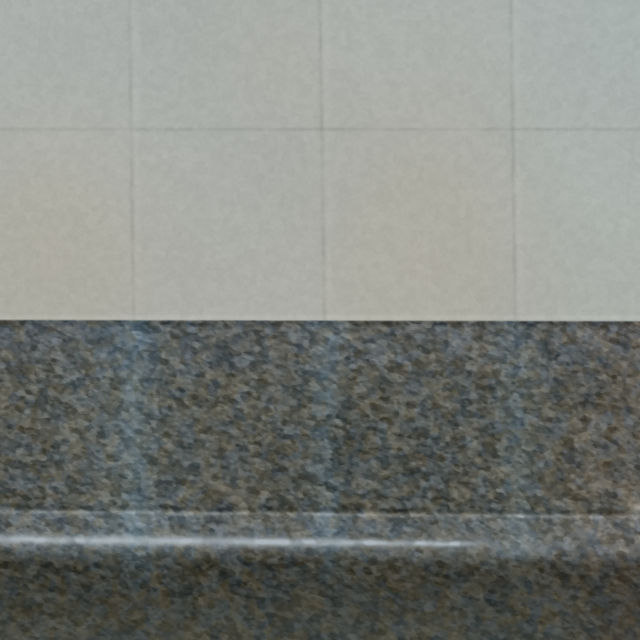
Give the GLSL for this texture, as a Shadertoy shader.

```glsl
// A pale tiled wall above a band of speckled dark granite with a glossy ledge.
// Smoothed cellular noise makes the grain; layered sines make the soft stains;
// joints, ledge lines and shadow are distance-based bands.

float hash(vec2 p) {
    vec3 q = fract(vec3(p.xyx) * 0.1031);
    q += dot(q, q.yzx + 33.33);
    return fract((q.x + q.y) * q.z);
}

// Random cell values blended by closeness to each cell's jittered point.
float cellNoise(vec2 p) {
    vec2 cell = floor(p);
    float total = 0.0, weights = 0.0;
    for (int j = -1; j <= 1; j++) {
        for (int i = -1; i <= 1; i++) {
            vec2 id = cell + vec2(i, j);
            vec2 d = id + vec2(hash(id), hash(id + 71.0)) - p;
            float w = exp(-7.0 * dot(d, d));
            total += w * hash(id + 137.0);
            weights += w;
        }
    }
    return total / weights - 0.5;
}

// Slow, irregular variation between about -1 and 1.
float stains(vec2 p) {
    return 0.5 * sin(p.x * 9.0 + 2.0 * sin(p.y * 7.0 + 1.0))
         + 0.3 * sin(p.y * 17.0 - p.x * 6.0 + 2.0)
         + 0.2 * sin(p.x * 31.0 + p.y * 23.0);
}

float band(float d, float halfWidth) {
    return exp(-d * d / (halfWidth * halfWidth));
}

// Signed distance to the nearest vertical joint, which leans slightly.
float jointDistance(vec2 uv) {
    float x = uv.x - 0.209 + 0.014 * (uv.y - 0.5);
    return (fract(x / 0.298 + 0.5) - 0.5) * 0.298;
}

vec3 wall(vec2 uv) {
    vec3 color = mix(vec3(0.665, 0.685, 0.672), vec3(0.668, 0.674, 0.648), smoothstep(0.95, 0.5, uv.y));

    // Warm patches on the tiles and a cooler right edge
    float warm = band(length((uv - vec2(0.08, 0.64)) * vec2(1.0, 0.8)), 0.15)
               + band(length((uv - vec2(0.66, 0.66)) * vec2(1.0, 0.6)), 0.15)
               + 0.6 * band(length(uv - vec2(0.43, 0.91)), 0.12);
    color += warm * vec3(0.014, 0.0, -0.018);
    color += smoothstep(0.72, 0.95, uv.x) * vec3(0.0, 0.012, 0.014);
    color += 0.007 * stains(uv);
    color += 0.022 * cellNoise(uv * 100.0) + 0.016 * cellNoise(uv * 230.0);

    // Faint, broken joints
    float wear = 0.65 + 0.8 * cellNoise(uv * 45.0);
    float joint = jointDistance(uv);
    color -= 0.045 * wear * band(joint, 0.0035);
    color += 0.012 * band(joint - 0.008, 0.006);
    color -= 0.05 * wear * band(uv.y - 0.798, 0.0028);

    // Pale lip along the bottom edge
    return color + 0.03 * band(uv.y - 0.504, 0.004);
}

vec3 granite(vec2 uv) {
    // Slanted grain of two sizes
    vec2 slant = vec2(uv.x - 0.4 * uv.y, uv.y + 0.35 * uv.x);
    float grain = 0.65 * cellNoise(slant * vec2(70.0, 115.0))
                + 0.5 * cellNoise(slant * vec2(135.0, 200.0) + 19.0);
    float tint = cellNoise(slant * 65.0 + 43.0);

    float ledgeDrop = 0.009 * uv.x;
    float edgeY = 0.201 - ledgeDrop;
    float glossY = 0.157 - ledgeDrop;

    // Upper face, ledge and shaded face underneath
    vec3 color = mix(vec3(0.325, 0.335, 0.315), vec3(0.355, 0.37, 0.365), smoothstep(0.36, 0.5, uv.y));
    color = mix(vec3(0.37, 0.39, 0.385), color, smoothstep(-0.006, 0.004, uv.y - edgeY));
    vec3 shade = mix(vec3(0.265, 0.275, 0.25), vec3(0.23, 0.235, 0.21), smoothstep(0.0, 0.11, uv.y));
    color = mix(shade, color, smoothstep(-0.04, -0.005, uv.y - glossY));

    // Cool reflections below the joints, broad at the left
    float joint = jointDistance(uv);
    float reflection = band(joint, 0.026) + 0.6 * band(uv.x - 0.2, 0.085);
    reflection *= smoothstep(0.06, 0.16, uv.y);
    color += reflection * vec3(0.022, 0.045, 0.062);
    color += 0.015 * stains(uv + 3.0) * vec3(1.0, 0.8, 0.6);
    color += smoothstep(0.8, 1.0, uv.x) * vec3(0.02, 0.004, 0.0);

    float contrast = mix(0.14, 0.24, smoothstep(0.03, 0.22, uv.y));
    color += contrast * grain + 0.05 * tint * vec3(1.0, 0.2, -0.9);

    // Dark seam beneath the wall
    color -= 0.065 * band(uv.y - 0.495, 0.005);

    // Thin ledge edge with its shadow and a bright corner at the right
    float wear = 0.85 + 0.5 * cellNoise(uv * 60.0);
    color -= 0.05 * band(uv.y - edgeY - 0.007, 0.005);
    color += 0.15 * wear * band(uv.y - edgeY, 0.0035);
    color += 0.22 * band(length((uv - vec2(1.0, 0.203)) * vec2(1.0, 0.8)), 0.011);

    // Glossy highlight, thinning and breaking up towards the right
    float strength = mix(0.18, 1.0, smoothstep(0.78, 0.71, uv.x)) * smoothstep(0.94, 0.82, uv.x);
    float thickness = mix(0.0075, 0.005, smoothstep(0.3, 0.75, uv.x));
    float gloss = strength * wear * band(uv.y - glossY, thickness);
    return mix(color, vec3(0.67, 0.71, 0.735), clamp(gloss, 0.0, 1.0));
}

void mainImage(out vec4 fragColor, in vec2 fragCoord) {
    vec2 uv = fragCoord / iResolution.xy;
    float soft = max(0.002, 1.0 / iResolution.y);
    float wallMask = smoothstep(-soft, soft, uv.y - 0.5 + 0.002 * uv.x);
    vec3 color = mix(granite(uv), wall(uv), wallMask);
    fragColor = vec4(clamp(color, 0.0, 1.0), 1.0);
}
```
